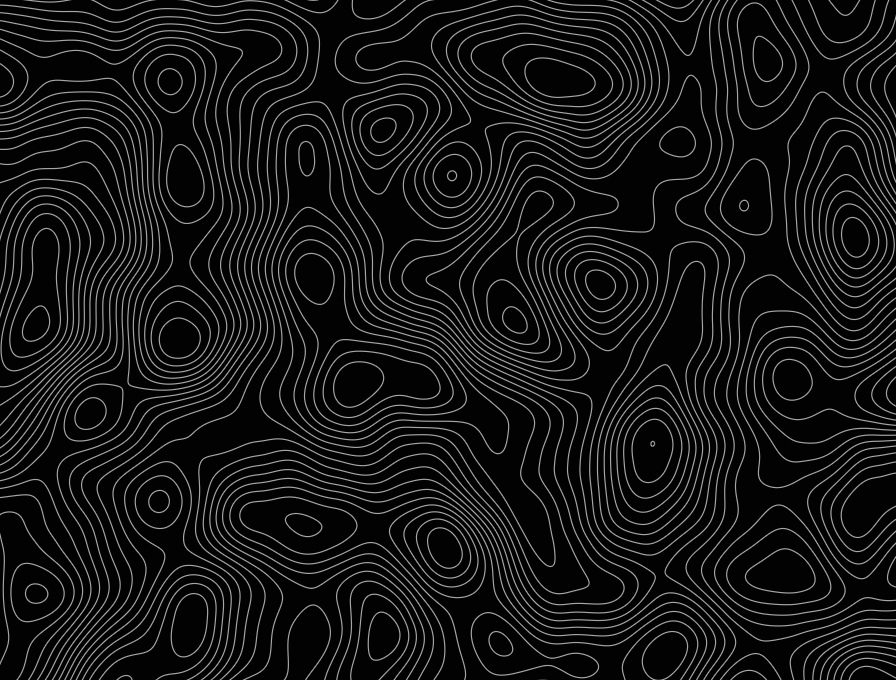
Give the GLSL for this pattern, as a WebGL 1 fragment shader.

```glsl
precision highp float;
// Topographic contour map: thin grey level lines of a smooth random terrain on black.
// The terrain is gradient noise with exact slopes; dividing the level offset by the
// slope gives a distance to the nearest contour, so every line has the same width.

uniform vec2 u_resolution;

const vec3 BACKGROUND = vec3(0.006);
const vec3 LINE_COLOR = vec3(0.65);
const float LINE_WIDTH = 0.00173;    // fraction of the canvas height
const float TERRAIN_SCALE = 4.4;     // noise cells per canvas height
const float LEVELS = 17.0;           // contours per unit of terrain height
const float DETAIL = 0.2;            // strength of the finer octave
const float DETAIL_SCALE = 2.0;
const float MIN_SLOPE = 3.0;         // keeps summits from filling in

// Random unit vector for a lattice point
vec2 latticeGradient(vec2 cell) {
  vec3 q = fract(cell.xyx * vec3(0.1031, 0.1030, 0.0973));
  q += dot(q, q.yzx + 33.33);
  float angle = 6.28319 * fract((q.x + q.y) * q.z);
  return vec2(cos(angle), sin(angle));
}

// Gradient noise: x holds the value, yz its derivatives
vec3 gradientNoise(vec2 p) {
  vec2 i = floor(p);
  vec2 f = p - i;
  vec2 u = f * f * f * (f * (f * 6.0 - 15.0) + 10.0);
  vec2 du = 30.0 * f * f * (f * (f - 2.0) + 1.0);

  vec2 ga = latticeGradient(i);
  vec2 gb = latticeGradient(i + vec2(1.0, 0.0));
  vec2 gc = latticeGradient(i + vec2(0.0, 1.0));
  vec2 gd = latticeGradient(i + vec2(1.0, 1.0));

  float a = dot(ga, f);
  float b = dot(gb, f - vec2(1.0, 0.0));
  float c = dot(gc, f - vec2(0.0, 1.0));
  float d = dot(gd, f - vec2(1.0, 1.0));
  float twist = a - b - c + d;

  float value = a + u.x * (b - a) + u.y * (c - a) + u.x * u.y * twist;
  vec2 slope = ga + u.x * (gb - ga) + u.y * (gc - ga)
             + u.x * u.y * (ga - gb - gc + gd)
             + du * (u.yx * twist + vec2(b, c) - a);
  return vec3(value, slope);
}

// Two octaves of noise, with slopes in units of p
vec3 terrain(vec2 p, float scale) {
  float fineScale = scale * DETAIL_SCALE;
  vec3 broad = gradientNoise(p * scale + vec2(17.3, 41.6));
  vec3 fine = gradientNoise(p * fineScale + vec2(83.7, 29.2));
  return broad * vec3(1.0, vec2(scale))
       + DETAIL * fine * vec3(1.0, vec2(fineScale));
}

// Distance from the sample to the nearest level line
float contourDistance(vec3 ground, float levels) {
  float offset = abs(fract(ground.x * levels) - 0.5);
  return offset / max(length(ground.yz) * levels, MIN_SLOPE);
}

// Share of a pixel covered by a line at the given distance
float lineCoverage(float dist, float width, float pixel) {
  float near = max(dist - 0.5 * pixel, -0.5 * width);
  float far = min(dist + 0.5 * pixel, 0.5 * width);
  return clamp((far - near) / pixel, 0.0, 1.0);
}

void main() {
  float pixel = 1.0 / u_resolution.y;
  vec2 p = gl_FragCoord.xy * pixel;

  float dist = contourDistance(terrain(p, TERRAIN_SCALE), LEVELS);
  float ink = lineCoverage(dist, LINE_WIDTH, pixel);
  gl_FragColor = vec4(mix(BACKGROUND, LINE_COLOR, ink), 1.0);
}
```
